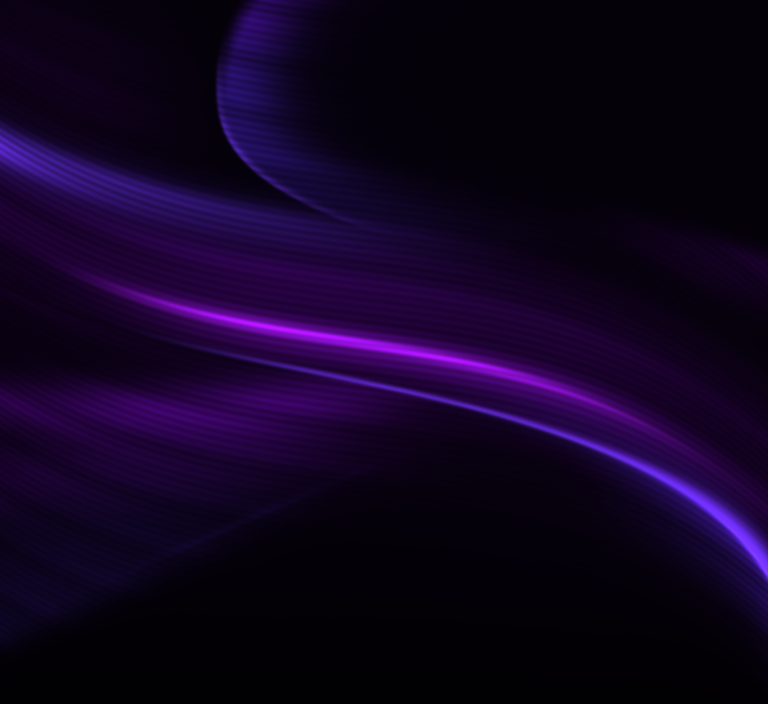
Write a Shadertoy shader that draws this background.

```glsl
// Dark violet silk: flowing folds with a glowing magenta crest and a blue rim.
#define NIGHT   vec3(0.014, 0.002, 0.032)
#define PLUM    vec3(0.200, 0.008, 0.330)
#define MAGENTA vec3(0.440, 0.060, 0.620)
#define VIOLET  vec3(0.300, 0.150, 0.680)
#define INDIGO  vec3(0.140, 0.065, 0.400)
#define THREAD_COUNT 95.0
#define THREAD_DEPTH 0.13
#define STREAK_DEPTH 0.20

// Height of a cubic curve whose control points are evenly spaced in x.
float cubicCurve(float x, vec4 c) {
    float r = 1.0 - x;
    return dot(c, vec4(r * r * r, 3.0 * x * r * r, 3.0 * x * x * r, x * x * x));
}

// Gaussian ridge with separate widths below and above its crest.
float ridge(float d, float below, float above) {
    float t = d / (d < 0.0 ? below : above);
    return exp(-t * t);
}

// Distance to the upper fold, positive on its right.
float foldDistance(vec2 p) {
    float h = p.y - 0.886;
    float down = max(-h, 0.0), up = max(h, 0.0);
    float edge = 0.284 + 14.9 * pow(down, 2.78) + 2.2 * up * up;
    float slope = 41.4 * pow(down, 1.78) + 4.4 * up;
    return (p.x - edge) / sqrt(1.0 + slope * slope);
}

// Layered sines: broad streaks and fine threads along the flow.
float weave(float flow, float x) {
    float streaks = sin(flow * 75.0 + 2.0 * sin(x * 3.0))
                  + 0.6 * sin(flow * 163.0 - 3.0 * x + 1.0);
    float threads = sin(6.2832 * THREAD_COUNT * (flow + 0.012 * sin(x * 5.0)));
    return 1.0 + STREAK_DEPTH * streaks / 1.6 + THREAD_DEPTH * threads;
}

// Sheet between the rim and the upper dark, with the bright crest.
vec3 mainSheet(float x, float crest, float rim) {
    float cover = smoothstep(-0.003, 0.004, rim);
    float fade = mix(0.35, 1.0, smoothstep(0.0, 0.4, x)) * (1.0 - 0.45 * smoothstep(0.7, 1.0, x));
    float shine = smoothstep(0.04, 0.36, x) * (1.0 - 0.9 * smoothstep(0.55, 0.97, x));
    vec3 col = PLUM * fade * cover * (0.72 * ridge(crest, 0.095, 0.055) + 0.30 * ridge(crest - 0.085, 0.035, 0.06));
    col += MAGENTA * shine * cover * (0.75 * ridge(crest, 0.008, 0.007) + 0.28 * ridge(crest, 0.026, 0.018));
    return col;
}

// Thin blue rim that widens toward the right.
vec3 rimLight(float x, float rim) {
    float flare = pow(x, 9.0);
    float strength = smoothstep(0.12, 0.5, x) * (0.85 + 0.35 * flare);
    vec3 col = VIOLET * strength * ridge(rim, 0.0035 + 0.006 * flare, 0.0045 + 0.026 * flare);
    return col + INDIGO * 0.5 * smoothstep(0.5, 1.0, x) * ridge(rim, 0.02, 0.045);
}

// Soft folds below the rim.
vec3 lowerFolds(vec2 p, float rim) {
    float under = 1.0 - smoothstep(-0.005, 0.003, rim);
    float band = p.y - 0.417 - 0.3 * (p.x - 0.2) * (p.x - 0.2);
    float fadeRight = 1.0 - smoothstep(0.3, 0.68, p.x);
    vec3 col = PLUM * 0.85 * fadeRight * (0.72 + 0.28 * smoothstep(0.0, 0.2, p.x)) * ridge(band, 0.042, 0.038);
    col += PLUM * 0.33 * fadeRight * ridge(p.y - 0.325 - 0.1 * p.x, 0.06, 0.05);
    float crease = p.y - 0.11 - 0.47 * p.x;
    col += INDIGO * 0.28 * (1.0 - smoothstep(0.05, 0.55, p.x)) * ridge(crease, 0.035, 0.16);
    col += INDIGO * 0.12 * ridge(crease, 0.005, 0.008) * ridge(p.x - 0.3, 0.12, 0.16);
    col += PLUM * 0.22 * exp(min(rim, 0.0) / 0.08);
    col += INDIGO * 0.7 * smoothstep(0.72, 1.0, p.x) * ridge(rim, 0.085, 0.05);
    return col * under;
}

// Blue ribbon from the left, plus faint veils around it.
vec3 upperRibbons(vec2 p, float crest) {
    float ribbon = p.y - cubicCurve(p.x, vec4(0.80, 0.622, 0.715, 0.42));
    float fade = exp(-p.x * 3.8) * (1.0 - smoothstep(0.35, 0.65, p.x));
    vec3 col = VIOLET * 0.85 * fade * ridge(ribbon, 0.030, 0.020);
    col += INDIGO * 0.30 * (1.0 - smoothstep(0.3, 0.75, p.x)) * ridge(ribbon, 0.05, 0.04);
    col += PLUM * 0.30 * (1.0 - smoothstep(0.25, 0.7, p.x)) * ridge(ribbon + 0.08, 0.06, 0.05);
    col += PLUM * 0.20 * (1.0 - smoothstep(0.1, 0.33, p.x)) * ridge(ribbon - 0.12, 0.1, 0.14);
    float veil = p.y - 0.66 + 0.33 * (p.x - 0.88);
    col += PLUM * 0.36 * smoothstep(0.72, 1.0, p.x) * ridge(veil, 0.06, 0.022);
    return col + PLUM * 0.15 * smoothstep(0.3, 0.6, p.x) * ridge(crest - 0.13, 0.08, 0.07);
}

// Curled fold at the top with a thin lit edge.
vec3 curledFold(vec2 p) {
    float d = foldDistance(p);
    float body = smoothstep(-0.006, 0.012 + 0.12 * max(p.y - 0.85, 0.0), d);
    float fade = smoothstep(0.62, 0.84, p.y);
    vec3 tint = mix(INDIGO, vec3(0.19, 0.04, 0.43), smoothstep(0.87, 1.0, p.y));
    vec3 col = tint * body * fade * (0.70 * ridge(d - 0.02, 0.05, 0.065) + 0.20 * exp(-max(d, 0.0) / 0.09));
    float lit = smoothstep(0.655, 0.76, p.y) * (1.0 - smoothstep(0.80, 0.96, p.y));
    return col + VIOLET * 0.62 * lit * ridge(d, 0.003, 0.006);
}

void mainImage(out vec4 fragColor, in vec2 fragCoord) {
    vec2 p = fragCoord / iResolution.xy;
    float crest = p.y - cubicCurve(p.x, vec4(0.666, 0.449, 0.589, 0.276));
    float rim = p.y - cubicCurve(p.x, vec4(0.595, 0.439, 0.4855, 0.235)) + 0.048 * pow(p.x, 20.0);

    vec3 cloth = mainSheet(p.x, crest, rim) + lowerFolds(p, rim);
    cloth += upperRibbons(p, crest) + curledFold(p);
    vec3 col = NIGHT * smoothstep(-0.15, 0.3, p.y) + cloth * weave(crest, p.x);
    fragColor = vec4(col + rimLight(p.x, rim), 1.0);
}
```
